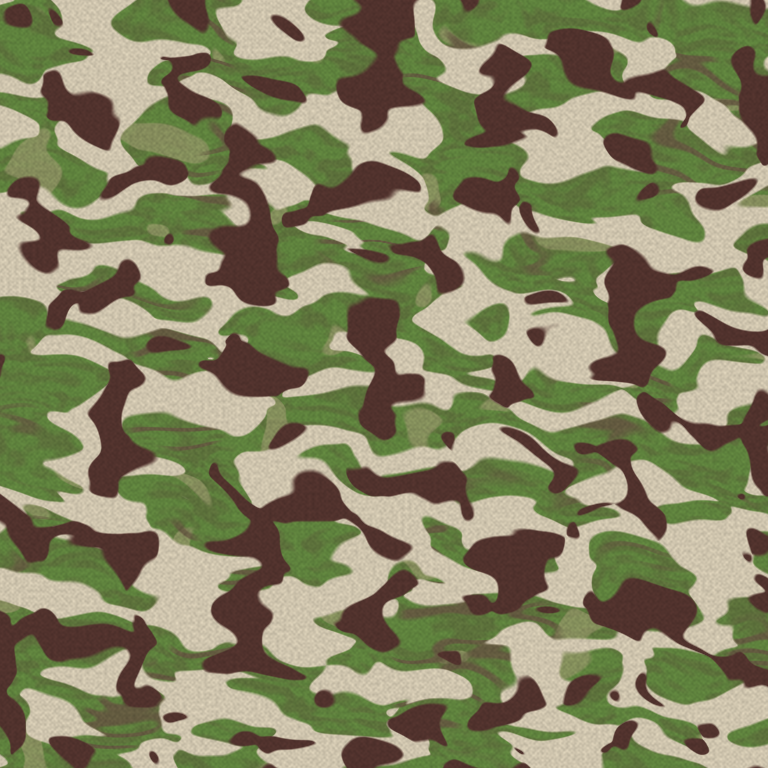
Reproduce this pattern procedurally as a three.js fragment shader.

```glsl
varying vec2 vUv;

#define BROWN_CELLS vec2(12.0, 16.0)
#define GREEN_CELLS vec2(8.5, 18.0)
#define BROWN_LEVEL 0.185
#define GREEN_LEVEL -0.02
#define DETAIL 0.42
#define WARP 0.05
#define EDGE 0.0021
#define THREADS 165.0
#define WEAVE 0.025
#define GRAIN 0.12

const vec2 STEP = vec2(0.001, 0.0);
const vec3 SAND = vec3(0.81, 0.77, 0.68);
const vec3 BROWN = vec3(0.315, 0.195, 0.175);
const vec3 LEAF = vec3(0.37, 0.51, 0.24);
const vec3 MOSS = vec3(0.36, 0.44, 0.23);
const vec3 KHAKI = vec3(0.57, 0.58, 0.40);
const vec3 UMBER = vec3(0.39, 0.34, 0.25);

vec2 gradientAt(vec2 cell) {
  float h = fract(sin(dot(cell, vec2(127.1, 311.7))) * 43758.55);
  return vec2(cos(h * 6.2832), sin(h * 6.2832));
}

// Gradient noise, about -0.7 to 0.7
float noise(vec2 p) {
  vec2 i = floor(p);
  vec2 f = p - i;
  vec2 u = f * f * f * (f * (f * 6.0 - 15.0) + 10.0);
  vec2 e = vec2(1.0, 0.0);
  float a = dot(gradientAt(i), f);
  float b = dot(gradientAt(i + e.xy), f - e.xy);
  float c = dot(gradientAt(i + e.yx), f - e.yx);
  float d = dot(gradientAt(i + e.xx), f - e.xx);
  return mix(mix(a, b, u.x), mix(c, d, u.x), u.y);
}

// Two octaves, the second turned to hide the lattice
float blobs(vec2 p, vec2 cells, float seed) {
  vec2 q = p * cells + seed;
  vec2 r = mat2(0.94, 0.34, -0.34, 0.94) * q * 1.9 + seed;
  return noise(q) + DETAIL * noise(r);
}

// Coverage with an edge of constant width on the canvas
float patchMask(vec2 p, vec2 cells, float seed, float level) {
  float v = blobs(p, cells, seed);
  vec2 slope = vec2(blobs(p + STEP.xy, cells, seed),
                    blobs(p + STEP.yx, cells, seed)) - v;
  float dist = (v - level) / max(length(slope) / STEP.x, 1.0);
  return smoothstep(-EDGE, EDGE, dist);
}

void main() {
  vec2 uv = vUv;

  // Bend the cloth and lean shapes down to the right
  vec2 bend = vec2(noise(uv * vec2(11.0, 15.0) + 3.7),
                   noise(uv * vec2(10.0, 14.0) + 41.3));
  vec2 p = uv + WARP * bend * vec2(1.0, 0.6);
  p.y += 0.12 * p.x;

  // Streaked green with faded areas and thin dark folds
  float streak = noise(p * vec2(14.0, 55.0) + 17.0) + 0.8 * noise(p * vec2(45.0, 110.0));
  vec3 green = mix(LEAF, MOSS, smoothstep(-0.25, 0.4, streak));
  float faded = smoothstep(0.34, 0.39, noise(p * vec2(10.0, 16.0) + 63.0));
  green = mix(green, KHAKI, 0.75 * faded);
  float fold = noise(p * vec2(7.0, 26.0) + vec2(29.0, 7.0));
  float foldArea = smoothstep(0.1, 0.25, noise(p * 6.0 + 51.0));
  green = mix(green, UMBER, 0.9 * foldArea * smoothstep(0.11, 0.04, abs(fold)));

  // Layers: sand, green, brown
  vec3 color = mix(SAND, green, patchMask(p, GREEN_CELLS, 11.3, GREEN_LEVEL));
  color = mix(color, BROWN, patchMask(p, BROWN_CELLS, 87.6, BROWN_LEVEL));

  // Fine uneven weave
  vec2 thread = 6.2832 * THREADS * uv + 2.0 * noise(uv * 30.0);
  float weave = sin(thread.x) * sin(thread.y);
  float grain = noise(uv * THREADS * 1.3 + 5.0);
  color *= 1.0 + WEAVE * weave + GRAIN * grain;

  gl_FragColor = vec4(color, 1.0);
}
```
